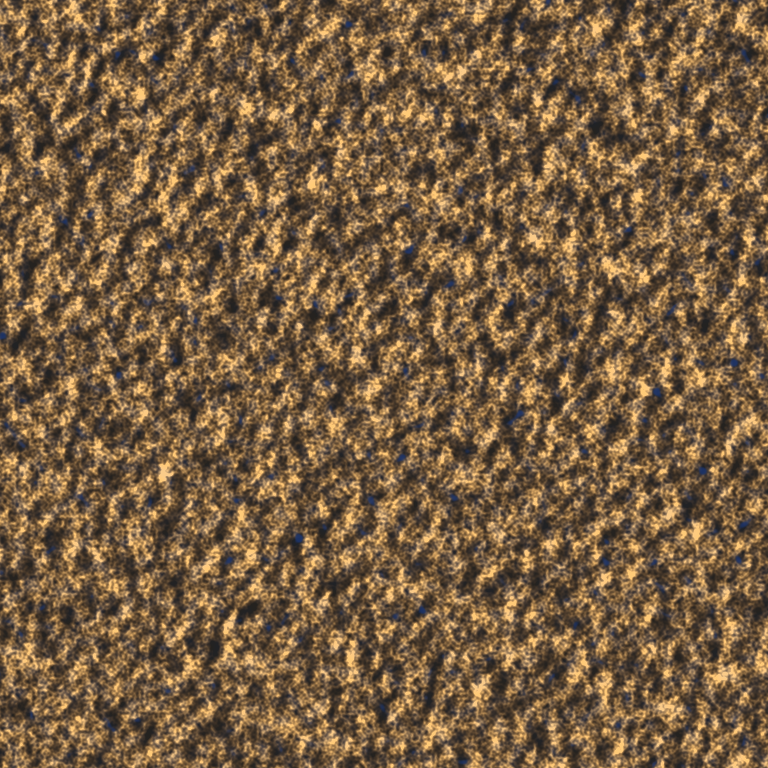
Give the GLSL for this texture, as a Shadertoy shader.

```glsl
const vec2 PIT_FREQ = vec2(46.0, 31.0);
const float PIT_LEAN = 0.35;
const float COARSE_FREQ = 47.0;
const float MEDIUM_FREQ = 76.0;
const float SPECK_FREQ = 125.0;
const float GRAIN_FREQ = 225.0;
const float TINT_FREQ = 58.0;
const float PIT_WEIGHT = 0.66;
const float COARSE_WEIGHT = 0.46;
const float MEDIUM_WEIGHT = 0.44;
const float SPECK_WEIGHT = 0.40;
const float GRAIN_WEIGHT = 0.46;
const float BROAD_WEIGHT = 0.14;
const vec2 LIGHT_DIR = vec2(-0.94, 0.34);
const float LIGHT_STEP = 0.35;

// Typical deviations, used to bring every layer to unit contrast
const float NOISE_DEV = 0.21;
const float RELIEF_DEV = 0.215;

// Sand colour as a quadratic in tone
const float TONE_LIMIT = 2.4;
const vec3 SAND_MID = vec3(0.447, 0.348, 0.241);
const vec3 SAND_SLOPE = vec3(0.182, 0.138, 0.075);
const vec3 SAND_CURVE = vec3(0.022, 0.020, 0.012);
const vec3 DEEP_BLUE = vec3(0.11, 0.21, 0.44);
const vec3 COOL_SHIFT = vec3(-0.016, 0.0, 0.026);

// Integer hash giving a unit gradient per lattice cell
vec2 cellGradient(vec2 cell) {
    uvec2 h = uvec2(ivec2(cell)) * uvec2(1597u, 3797u);
    uint n = (h.x ^ (h.y << 7u)) * 74779u + h.y;
    n = (n ^ (n >> 15u)) * 48271u;
    n = (n ^ (n >> 13u)) * 69621u;
    n ^= n >> 16u;
    float angle = float(n & 65535u) / 65536.0 * 6.28318;
    return vec2(cos(angle), sin(angle));
}

float gradientNoise(vec2 p) {
    vec2 cell = floor(p);
    vec2 f = p - cell;
    vec2 w = f * f * f * (f * (f * 6.0 - 15.0) + 10.0);
    vec2 e = vec2(1.0, 0.0);
    float a = dot(cellGradient(cell), f);
    float b = dot(cellGradient(cell + e.xy), f - e.xy);
    float c = dot(cellGradient(cell + e.yx), f - e.yx);
    float d = dot(cellGradient(cell + e.xx), f - e.xx);
    return mix(mix(a, b, w.x), mix(c, d, w.x), w.y);
}

mat2 rotation(float angle) {
    float c = cos(angle), s = sin(angle);
    return mat2(c, s, -s, c);
}

// Side-lit slope of a bumpy height field
float relief(vec2 p, float freq, float angle) {
    mat2 turn = rotation(angle);
    vec2 q = turn * p * freq + 17.0;
    vec2 towardLight = turn * LIGHT_DIR * LIGHT_STEP;
    return (gradientNoise(q) - gradientNoise(q + towardLight)) / RELIEF_DEV;
}

float layer(vec2 p, vec2 freq, float angle) {
    return gradientNoise(rotation(angle) * p * freq + 53.0) / NOISE_DEV;
}

void mainImage(out vec4 fragColor, in vec2 fragCoord) {
    vec2 uv = fragCoord / iResolution.y;

    // Short leaning pits and knobs, with smaller lit bumps on them
    float bumps = PIT_WEIGHT * layer(uv, PIT_FREQ, PIT_LEAN)
                + COARSE_WEIGHT * relief(uv, COARSE_FREQ, 0.9)
                + MEDIUM_WEIGHT * relief(uv, MEDIUM_FREQ, 1.2)
                + BROAD_WEIGHT * layer(uv, vec2(12.0), 0.3);

    // Two sizes of grain, calmer inside the shadows
    float grain = SPECK_WEIGHT * layer(uv, vec2(SPECK_FREQ), 0.2)
                + GRAIN_WEIGHT * layer(uv, vec2(GRAIN_FREQ), 0.8);
    float grainAmount = mix(0.5, 1.1, smoothstep(-1.6, 0.0, bumps));
    float tone = clamp(bumps + grain * grainAmount, -TONE_LIMIT, TONE_LIMIT);
    vec3 color = SAND_MID + tone * (SAND_SLOPE + tone * SAND_CURVE);

    // Cool greys and sparse blue flecks
    float tint = layer(uv, vec2(TINT_FREQ), 0.9);
    float shadow = smoothstep(0.4, -1.4, bumps);
    color += COOL_SHIFT * clamp(tint, -0.8, 1.8) * (1.0 - 0.5 * shadow);
    color = mix(color, DEEP_BLUE, 0.8 * shadow * smoothstep(1.6, 2.7, tint));

    fragColor = vec4(clamp(color, 0.0, 1.0), 1.0);
}
```
